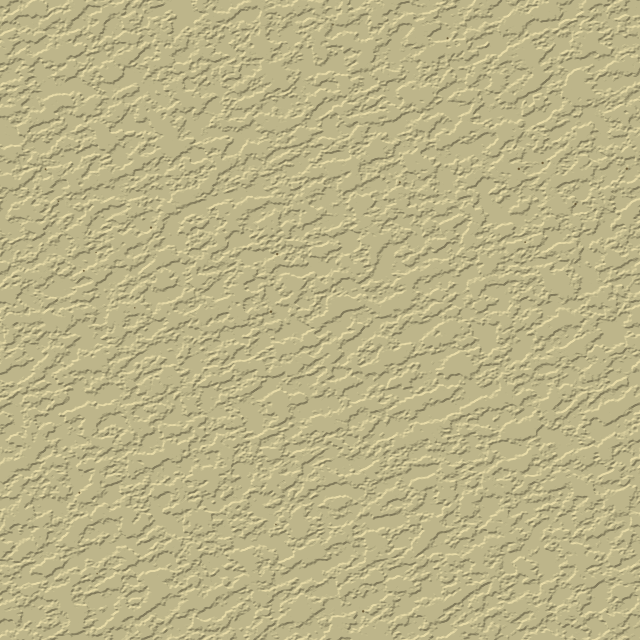
Give the GLSL for this texture, as a WebGL 2 fragment shader.

```glsl
#version 300 es
precision highp float;
precision highp int;
// Matte khaki stucco: slanted, ragged plateaus embossed by light from the upper left.

uniform vec2 u_resolution;
out vec4 fragColor;

const vec3 BASE_COLOR = vec3(0.74, 0.71, 0.54);
const vec3 LIGHT_COLOR = vec3(0.91, 0.86, 0.655);
const vec3 SHADOW_COLOR = vec3(0.50, 0.475, 0.355);
const vec3 SPECK_COLOR = vec3(0.34, 0.27, 0.14);

const float GRAIN_ANGLE = 0.40;               // slant of the ridges, radians
const vec2 GRAIN_FREQ = vec2(21.0, 39.0);     // cells along and across the slant
const int OCTAVES = 4;
const float GAIN = 0.65;
const float EDGE_SOFTNESS = 0.17;             // height range of a plateau wall
const vec2 LIGHT_DIR = vec2(-0.6, 0.8);
const float RELIEF_WIDTH = 0.0017;            // half width of a lit edge
const float SPECK_CELLS = 36.0;
const float SPECK_CHANCE = 0.018;
const float SPECK_RADIUS = 0.0016;

uint scramble(uint n) {
    n = n * 747796405u + 2891336453u;
    n = ((n >> ((n >> 28u) + 4u)) ^ n) * 277803737u;
    return (n >> 22u) ^ n;
}

// Two random values in 0..1 for a grid cell
vec2 hash2(vec2 cell, int seed) {
    ivec2 c = ivec2(cell);
    uint h = scramble(uint(c.x) + scramble(uint(c.y) + scramble(uint(seed))));
    return vec2(float(h & 65535u), float(h >> 16u)) / 65535.0;
}

mat2 rotation(float angle) {
    float c = cos(angle), s = sin(angle);
    return mat2(c, s, -s, c);
}

float cornerSlope(vec2 cell, vec2 offset, int seed) {
    float angle = 6.28318 * hash2(cell, seed).x;
    return dot(vec2(cos(angle), sin(angle)), offset);
}

float gradientNoise(vec2 p, int seed) {
    vec2 cell = floor(p), f = p - cell;
    vec2 w = f * f * f * (f * (f * 6.0 - 15.0) + 10.0);
    vec2 x = vec2(1.0, 0.0), y = vec2(0.0, 1.0);
    float low = mix(cornerSlope(cell, f, seed),
                    cornerSlope(cell + x, f - x, seed), w.x);
    float high = mix(cornerSlope(cell + y, f - y, seed),
                     cornerSlope(cell + 1.0, f - 1.0, seed), w.x);
    return mix(low, high, w.y);
}

// Fractal noise cut into flat floors and flat plateaus
float plateauHeight(vec2 uv) {
    vec2 p = rotation(-GRAIN_ANGLE) * uv * GRAIN_FREQ;
    mat2 turn = 2.0 * rotation(0.5);
    float sum = 0.0, amplitude = 1.0;
    for (int i = 0; i < OCTAVES; i++) {
        sum += amplitude * gradientNoise(p, i);
        p = turn * p + 7.3;
        amplitude *= GAIN;
    }
    return smoothstep(-EDGE_SOFTNESS, EDGE_SOFTNESS, sum);
}

// Coverage of the few dark pits, one candidate per cell
float speckMask(vec2 uv) {
    vec2 cell = floor(uv * SPECK_CELLS);
    vec2 center = (cell + 0.15 + 0.7 * hash2(cell, 11)) / SPECK_CELLS;
    vec2 trait = hash2(cell, 12);
    float radius = SPECK_RADIUS * mix(0.6, 1.2, trait.y);
    float blur = 0.7 / u_resolution.y;
    float dist = length(uv - center);
    return step(trait.x, SPECK_CHANCE) * (1.0 - smoothstep(radius - blur, radius + blur, dist));
}

void main() {
    vec2 uv = gl_FragCoord.xy / u_resolution.y;

    // Height difference along the light gives the emboss
    vec2 reach = LIGHT_DIR * RELIEF_WIDTH;
    float relief = plateauHeight(uv - reach) - plateauHeight(uv + reach);

    vec3 color = mix(BASE_COLOR, LIGHT_COLOR, max(relief, 0.0));
    color = mix(color, SHADOW_COLOR, max(-relief, 0.0));
    color = mix(color, SPECK_COLOR, 0.8 * speckMask(uv));
    fragColor = vec4(color, 1.0);
}
```
